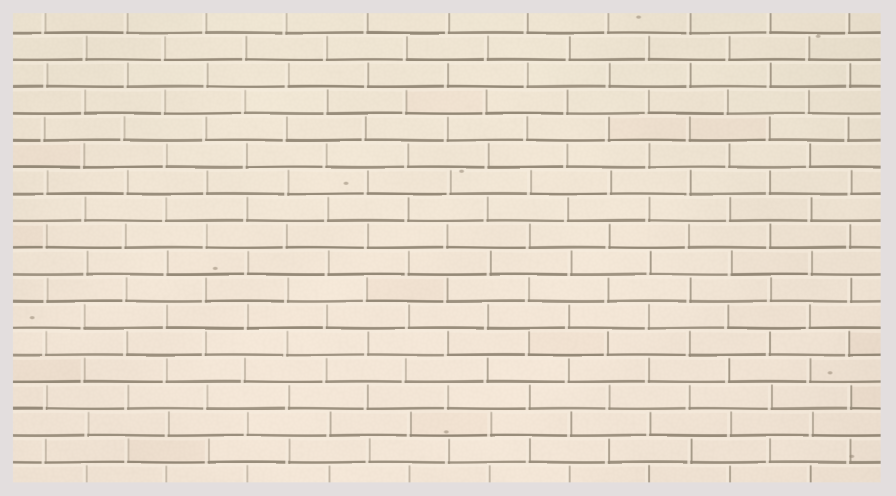
A WebGL 2 fragment shader for this texture:

```glsl
#version 300 es
precision highp float;

uniform vec2 u_resolution;
out vec4 outColor;

// Lengths are fractions of the canvas height
const vec2 PANEL_MIN = vec2(0.0262, 0.0275);
const vec2 PANEL_MAX = vec2(1.7755, 0.9735);
const float FIRST_BED = 0.0690;       // lowest edge of the first bed joint, from the top
const vec2 PITCH = vec2(0.1622, 0.0541);
const float FIRST_HEAD = 0.0125;      // first upright joint of the even courses
const float HEAD_JITTER = 0.0055;
const float WOBBLE = 0.0007;
const float BED_HALF = 0.0028;
const float HEAD_HALF = 0.0019;
const float SOFT = 0.0016;
const float MORTAR = 0.0075;
const float GRAIN_SCALE = 130.0;
const float STAIN_SCALE = 7.0;
const float STAIN_SHARE = 0.09;

const vec3 FRAME = vec3(0.890, 0.872, 0.872);
const vec3 FACE_TOP = vec3(0.925, 0.890, 0.815);
const vec3 FACE_LOW = vec3(0.945, 0.893, 0.832);
const vec3 FACE_ROSE = vec3(0.925, 0.862, 0.795);
const vec3 MORTAR_LIGHT = vec3(0.965, 0.930, 0.875);
const vec3 BED_SHADE = vec3(0.580, 0.535, 0.465);
const vec3 HEAD_SHADE = vec3(0.640, 0.595, 0.525);
const vec3 STAIN = vec3(0.580, 0.525, 0.450);

float hash(vec2 p) {
    vec3 q = fract(vec3(p.xyx) * 0.1031);
    q += dot(q, q.yzx + 33.33);
    return fract((q.x + q.y) * q.z);
}

// Cellular noise: distance to the nearest seed, and that seed's random value
vec2 cellular(vec2 p) {
    vec2 cell = floor(p);
    vec2 nearest = vec2(9.0, 0.0);
    for (int j = -1; j <= 1; j++) {
        for (int i = -1; i <= 1; i++) {
            vec2 id = cell + vec2(i, j);
            vec2 seed = id + vec2(hash(id + 17.0), hash(id + 53.0));
            float d = length(p - seed);
            if (d < nearest.x) nearest = vec2(d, hash(id + 91.0));
        }
    }
    return nearest;
}

float layeredSines(vec2 p) {
    return (sin(p.x * 3.1 + 1.7 * sin(p.y * 2.3))
          + 0.6 * sin(p.y * 7.3 - p.x * 4.1)
          + 0.4 * sin(p.x * 13.7 + p.y * 9.1)) * 0.5;
}

// One inside |d| < halfWidth, with a soft edge never thinner than a pixel
float band(float d, float halfWidth, float soft) {
    return 1.0 - smoothstep(halfWidth - soft, halfWidth + soft, abs(d));
}

void main() {
    float pixel = 1.0 / u_resolution.y;
    float soft = max(SOFT, 0.7 * pixel);
    vec2 p = gl_FragCoord.xy * pixel;
    vec2 wall = vec2(p.x, 1.0 - p.y);
    wall.y += WOBBLE * sin(wall.x * 23.0 + 4.0 * sin(wall.y * 19.0));

    // Running bond: alternate courses shift by half a brick
    float course = floor((wall.y - FIRST_BED) / PITCH.y);
    float fromTop = wall.y - FIRST_BED - course * PITCH.y;
    float start = FIRST_HEAD + 0.5 * PITCH.x * mod(course, 2.0);
    start += HEAD_JITTER * (hash(vec2(course, 5.0)) - 0.5);
    float head = round((wall.x - start) / PITCH.x);
    float headX = start + head * PITCH.x;
    headX += HEAD_JITTER * (hash(vec2(head, course) + 11.0) - 0.5);
    float fromHead = wall.x - headX;
    vec2 brick = vec2(head + step(0.0, fromHead), course);
    float tone = hash(brick + 29.0);

    // Painted faces: tint, cloudiness and pitted grain
    vec3 color = mix(FACE_LOW, FACE_TOP, smoothstep(0.25, 1.0, p.y));
    color = mix(color, FACE_ROSE, 0.25 * tone + 0.5 * step(0.94, tone));
    color += 0.007 * layeredSines(p * 4.0);
    color += 0.014 * (0.45 - cellular(p * GRAIN_SCALE).x);
    color += 0.012 - 0.030 * smoothstep(0.3, 1.1, length(p - vec2(0.8, 0.5)));

    // Lit mortar under each bed joint and left of each head joint
    float lit = band(fromTop - 0.5 * MORTAR, 0.4 * MORTAR, soft);
    lit = max(lit, band(fromHead + 0.7 * MORTAR, 0.4 * MORTAR, soft));
    color = mix(color, MORTAR_LIGHT, 0.55 * lit);

    // Upright shadows, stronger toward the right
    float headWear = mix(0.55, 0.95, smoothstep(0.2, 1.7, p.x));
    headWear *= 0.8 + 0.3 * hash(vec2(head, course) + 71.0);
    float headLine = band(fromHead, HEAD_HALF, soft);
    headLine *= smoothstep(0.2 * MORTAR, 0.8 * MORTAR, fromTop);
    color = mix(color, HEAD_SHADE, headLine * min(headWear, 1.0));

    // Bed shadows, broken by mortar at each head joint
    float bedHalf = BED_HALF * (0.85 + 0.3 * hash(brick + 43.0));
    float bedLine = band(PITCH.y - fromTop - BED_HALF, bedHalf, soft);
    bedLine *= 1.0 - 0.85 * band(fromHead + 0.75 * MORTAR, 0.4 * MORTAR, soft);
    color = mix(color, BED_SHADE, bedLine * (0.86 + 0.14 * tone));

    // Sparse small stains
    vec2 spot = cellular(p * STAIN_SCALE * vec2(1.0, 1.5));
    float stain = (1.0 - smoothstep(0.015, 0.05, spot.x)) * step(spot.y, STAIN_SHARE);
    color = mix(color, STAIN, 0.55 * stain);

    // Plain frame
    vec2 inset = min(p - PANEL_MIN, PANEL_MAX - p);
    float inside = smoothstep(-0.7 * pixel, 0.7 * pixel, min(inset.x, inset.y));
    outColor = vec4(mix(FRAME, color, inside), 1.0);
}
```
